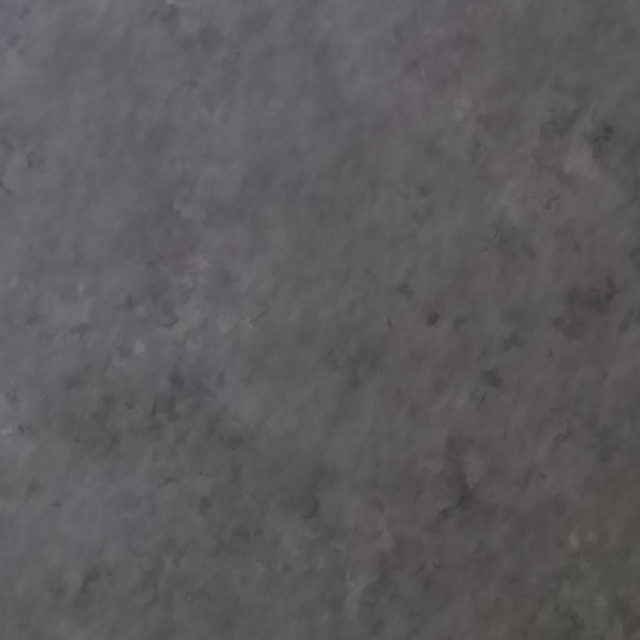
Reproduce this texture procedurally as a WebGL 1 fragment shader.

```glsl
precision highp float;
// Dull grey stone slab under soft light that falls off from the upper left.
// A diagonal gradient carries cloudy fractal mottling, a fine slanted grain,
// and ragged dark pits and pale flecks that gather in patches.

uniform vec2 u_resolution;

const vec3 SHADE_COLOR = vec3(0.308, 0.298, 0.282);
const vec3 LIGHT_COLOR = vec3(0.426, 0.422, 0.454);
const vec3 TINT_AXIS = vec3(0.7, -0.7, 0.35);
const vec2 GRAIN_DIRECTION = vec2(0.45, 0.893);

float hash(vec2 p) {
  return fract(sin(dot(p, vec2(127.1, 311.7))) * 43758.5);
}

float valueNoise(vec2 p) {
  vec2 cell = floor(p);
  vec2 f = fract(p);
  f = f * f * f * (f * (f * 6.0 - 15.0) + 10.0);
  float low = mix(hash(cell), hash(cell + vec2(1.0, 0.0)), f.x);
  float high = mix(hash(cell + vec2(0.0, 1.0)), hash(cell + vec2(1.0, 1.0)), f.x);
  return mix(low, high, f.y);
}

// Fractal noise; each octave is turned to hide the lattice.
float fbm(vec2 p) {
  float sum = 0.0;
  float weight = 0.5;
  for (int octave = 0; octave < 4; octave++) {
    sum += weight * valueNoise(p);
    p = mat2(1.6, 1.2, -1.2, 1.6) * p + 17.3;
    weight *= 0.5;
  }
  return sum / 0.9375;
}

// Coordinates across and along the grain, stretched along it.
vec2 slant(vec2 p, float stretch) {
  vec2 across = vec2(GRAIN_DIRECTION.y, -GRAIN_DIRECTION.x);
  return vec2(dot(p, across), dot(p, GRAIN_DIRECTION) / stretch);
}

// Soft spots, one candidate per cell, kept with the given chance.
float flecks(vec2 p, float chance, float seed) {
  vec2 home = floor(p);
  float cover = 0.0;
  for (int y = -1; y <= 1; y++) {
    for (int x = -1; x <= 1; x++) {
      vec2 cell = home + vec2(float(x), float(y));
      vec2 center = cell + vec2(hash(cell + seed), hash(cell + seed + 31.7));
      float radius = mix(0.3, 0.7, hash(cell + seed + 57.1));
      float strength = mix(0.3, 1.0, hash(cell + seed + 83.9));
      float present = step(hash(cell + seed + 11.3), chance);
      float spot = 1.0 - smoothstep(0.0, radius, length(p - center));
      cover = max(cover, present * strength * spot);
    }
  }
  return cover;
}

// Ragged blotches where fractal noise rises above a threshold.
float blotches(vec2 p, float threshold) {
  return smoothstep(threshold, threshold + 0.25, fbm(p));
}

void main() {
  vec2 uv = gl_FragCoord.xy / u_resolution;

  // Broad light falloff, disturbed by large clouds.
  float clouds = fbm(uv * 5.0 + 3.1) - 0.5;
  float light = 0.6 * (1.0 - uv.x) + 0.4 * uv.y + 0.26 * clouds;
  vec3 color = mix(SHADE_COLOR, LIGHT_COLOR, light);

  // Faint drift between rosy and greenish greys.
  float tint = fbm(uv * 7.0 + 41.7) - 0.5;
  color += 0.017 * tint * TINT_AXIS;

  // Mottling and fine grain leaning to the right.
  float mottle = fbm(slant(uv, 1.3) * 17.0 + 8.4) - 0.5;
  float grain = fbm(slant(uv, 1.7) * 68.0 + 23.6) - 0.5;
  float tone = 0.07 * mottle + 0.062 * grain;

  // Warped coordinates roughen the spots, which gather in patches.
  vec2 warp = vec2(fbm(uv * 60.0), fbm(uv * 60.0 + 19.0)) - 0.5;
  vec2 spotPoint = slant(uv + 0.035 * warp, 1.4);
  float darkPatch = smoothstep(0.38, 0.66, fbm(uv * 6.0 + 61.2));
  float palePatch = smoothstep(0.45, 0.7, fbm(uv * 5.0 + 92.5));
  float pits = flecks(spotPoint * 36.0, 0.3, 5.0);
  float smudges = blotches(spotPoint * 24.0 + 14.0, 0.54);
  float chips = flecks(spotPoint * 42.0, 0.25, 29.0);
  float haze = blotches(spotPoint * 30.0 + 77.0, 0.52);
  tone -= (0.065 * pits + 0.04 * smudges) * mix(0.25, 1.0, darkPatch);
  tone += (0.06 * chips + 0.035 * haze) * mix(0.1, 1.0, palePatch);

  gl_FragColor = vec4(color + tone, 1.0);
}
```
